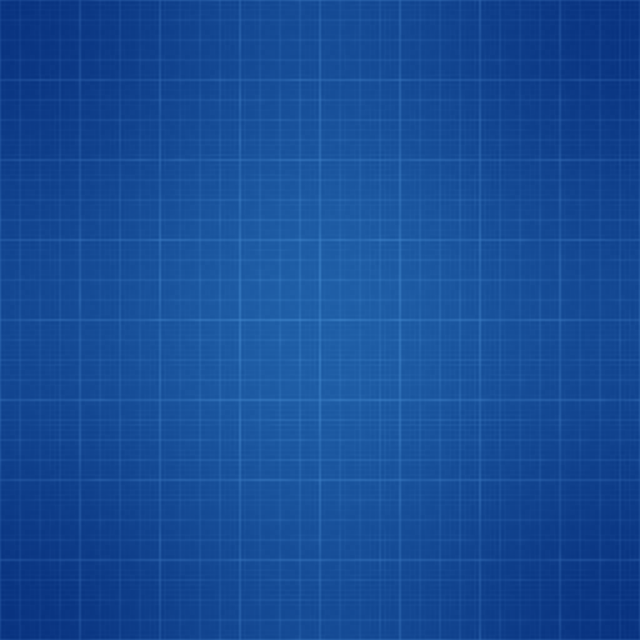
Reproduce this pattern procedurally as a WebGL 2 fragment shader.

```glsl
#version 300 es
precision highp float;

uniform vec2 u_resolution;
out vec4 fragColor;

const float TAU = 6.28319;

float hash(vec2 cell) {
  vec3 p = fract(vec3(cell.xyx) * vec3(0.1031, 0.1030, 0.0973));
  p += dot(p, p.yzx + 33.33);
  return fract((p.x + p.y) * p.z);
}

// Smooth variation along one line, wrapping after a whole number of segments
float wear(float lineId, float along, float segments) {
  float s = along * segments;
  float i = floor(s);
  float a = hash(vec2(lineId, mod(i, segments)));
  float b = hash(vec2(lineId, mod(i + 1.0, segments)));
  return mix(a, b, smoothstep(0.0, 1.0, fract(s)));
}

// Soft coverage of evenly spaced lines
float rule(float across, float count, float halfWidth, float blur) {
  float d = abs(fract(across * count + 0.5) - 0.5) / count;
  return 1.0 - smoothstep(halfWidth - blur, halfWidth + blur, d);
}

// Index of the nearest line, with the last edge equal to the first
float lineIndex(float across, float count) {
  return mod(floor(across * count + 0.5), count);
}

// Major, minor and hairline rules running in one direction
float ruling(float across, float along, float seed, float pixel) {
  float majorId = lineIndex(across, 8.0) + seed;
  float minorId = lineIndex(across, 32.0) + seed + 20.0;
  float hairId = lineIndex(across, 128.0) + seed + 70.0;
  float blur = max(pixel, 0.0022);

  float major = rule(across, 8.0, 0.0016, blur)
              * (0.6 + 0.4 * wear(majorId, along, 32.0));
  float minor = rule(across, 32.0, 0.0013, blur)
              * (0.2 + 0.25 * hash(vec2(minorId, 91.0)) + 0.25 * wear(minorId, along, 32.0));
  float hair = rule(across, 128.0, 0.0008, max(pixel, 0.0018))
             * pow(hash(vec2(hairId, 57.0)), 2.0) * wear(hairId, along, 32.0);

  // Faint light and dark threads gathered in bands beside some rules
  float band = smoothstep(0.45, 0.95, wear(seed + 240.0, across, 32.0));
  float thread = cos(TAU * across * 128.0) * band * wear(minorId + 250.0, along, 32.0);
  return max(major, max(minor, 0.32 * hair)) + 0.1 * thread;
}

void main() {
  vec2 uv = gl_FragCoord.xy / u_resolution;
  float pixel = 1.0 / min(u_resolution.x, u_resolution.y);

  // Periodic glow, brightest in the middle and darkest at the corners
  vec2 wave = cos(TAU * uv);
  float glow = 0.5 - 0.27 * wave.x - 0.23 * wave.y;
  vec3 color = mix(vec3(0.036, 0.202, 0.505), vec3(0.122, 0.371, 0.654), glow);

  // Pale grid in both directions
  float vertical = ruling(uv.x, uv.y, 0.0, pixel);
  float horizontal = ruling(uv.y, uv.x, 300.0, pixel);
  float ink = vertical + horizontal - 0.6 * vertical * horizontal;
  color += vec3(0.09, 0.108, 0.1) * ink * (0.8 + 0.2 * glow);

  // Slight mottling of the paper on a wrapping cell grid
  vec2 cell = mod(floor(uv * 128.0), 128.0);
  color += 0.008 * (hash(cell + 500.0) - 0.5);

  fragColor = vec4(color, 1.0);
}
```
